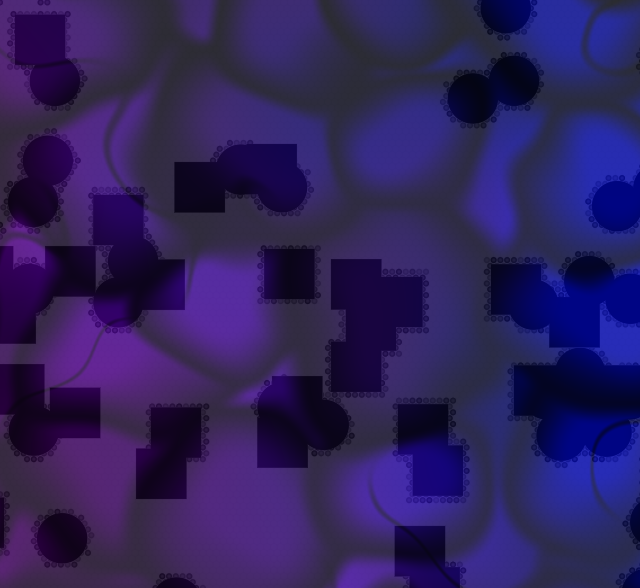
Write a WebGL 2 fragment shader that draws this background.

```glsl
#version 300 es
precision highp float;
// Blurred violet and blue glows under dark clusters of squares and discs.
// Olive-rimmed lobes are painted cell by cell over layered sines; clusters are
// short random walks of stamps, fringed by tiny dots on a hexagonal lattice.
uniform vec2 u_resolution;
out vec4 fragColor;

const vec3 OLIVE = vec3(0.165, 0.17, 0.18);
const vec3 VIOLET = vec3(0.33, 0.17, 0.62);
const vec3 BLUE = vec3(0.15, 0.17, 0.72);
const vec3 MAGENTA = vec3(0.42, 0.13, 0.56);
const float LOBE_PITCH = 0.29;
const float CLUSTER_PITCH = 0.2;
const float STAMP_RADIUS = 0.043;
const float DOT_PITCH = 0.0115;

vec2 hash2(vec2 p) {
  vec3 q = fract(p.xyx * vec3(0.1031, 0.103, 0.0973));
  q += dot(q, q.yzx + 33.33);
  return fract((q.xx + q.yz) * q.zy);
}

// Layered sines, roughly -1 to 1
float waves(vec2 p) {
  return 0.5 * sin(p.x + 1.7 * sin(p.y * 0.8))
       + 0.3 * sin(p.y * 1.7 - p.x * 0.9 + 2.0)
       + 0.2 * sin(p.x * 2.6 + p.y * 2.1 + 4.0);
}

// Overlapping soft discs that fade to zero at their rims
float paintLobes(vec2 p, float level) {
  vec2 cell = floor(p);
  for (int j = -1; j <= 1; j++)
    for (int i = -1; i <= 1; i++) {
      vec2 id = cell + vec2(i, j);
      vec2 centre = id + 0.2 + 0.6 * hash2(id + 17.0);
      vec2 traits = hash2(id + 71.0);
      float d = length(p - centre) / mix(0.45, 0.85, traits.x);
      float inner = mix(0.5, 1.05, traits.y) * (1.0 - 0.9 * smoothstep(0.3, 0.98, d));
      level = mix(level, inner, 1.0 - smoothstep(0.86, 1.08, d));
    }
  return level;
}

float stampDistance(vec2 p, float radius, bool isSquare) {
  vec2 a = abs(p);
  return (isSquare ? max(a.x, a.y) : length(p)) - radius;
}

// x: distance to all stamps, y: distance to the fringed ones
vec2 clusterDistance(vec2 p) {
  vec2 cell = floor(p / CLUSTER_PITCH);
  vec2 nearest = vec2(1.0);
  for (int j = -1; j <= 1; j++)
    for (int i = -1; i <= 1; i++) {
      vec2 id = cell + vec2(i, j);
      vec2 traits = hash2(id + 5.0);
      if (traits.x < 0.12) continue;
      vec2 spot = (id + 0.5 + 0.4 * (hash2(id + 43.0) - 0.5)) * CLUSTER_PITCH;
      int count = 1 + int(traits.y * 4.0);
      for (int k = 0; k < count; k++) {
        vec2 kind = hash2(id * 3.0 + float(k) * 19.0 + 9.0);
        vec2 turn = hash2(id * 5.0 + float(k) * 13.0 + 2.0);
        float d = stampDistance(p - spot, STAMP_RADIUS, kind.x < 0.55);
        nearest.x = min(nearest.x, d);
        if (kind.x > 0.3) nearest.y = min(nearest.y, d);
        // Step mostly along one axis
        vec2 side = sign(turn - 0.5);
        spot += side * (kind.y < 0.5 ? vec2(0.07, 0.03) : vec2(0.025, 0.07));
      }
    }
  return nearest;
}

// Nearest centre of a hexagonal lattice
vec2 hexCentre(vec2 p, float pitch) {
  vec2 s = pitch * vec2(1.0, 1.732);
  vec2 a = (floor(p / s) + 0.5) * s;
  vec2 b = floor(p / s + 0.5) * s;
  return distance(p, a) < distance(p, b) ? a : b;
}

vec3 glowColour(vec2 p) {
  vec2 bent = p + 0.035 * vec2(waves(p * 11.0), waves(p.yx * 12.0 + 3.0));
  float drift = waves(p * 6.0 + 1.0);
  vec3 tint = mix(VIOLET, MAGENTA, 1.0 - smoothstep(0.05, 0.6, p.x + 0.3 * p.y + 0.12 * drift));
  tint = mix(tint, BLUE, smoothstep(0.45, 1.0, p.x + 0.3 * (p.y - 0.5) + 0.15 * drift));
  float level = paintLobes(bent / LOBE_PITCH, 0.75 + 0.4 * waves(p * 8.0 + 5.0));
  // Thin dark veins in a few places
  float vein = 1.0 - smoothstep(0.0, 0.09, abs(waves(bent * 9.0 + 8.0)));
  level *= 1.0 - 0.6 * vein * smoothstep(0.1, 0.5, waves(p * 5.0 + 2.5));
  level = 0.1 + 0.88 * level - 0.15 * smoothstep(0.6, 1.0, p.y);
  return mix(OLIVE, tint, clamp(level, 0.0, 1.15));
}

void main() {
  vec2 p = gl_FragCoord.xy / u_resolution.y;
  float blur = max(0.0012, 0.7 / u_resolution.y);
  vec3 colour = glowColour(p);

  // Solid stamps, then the dotted fringe just outside them
  float solid = 1.0 - smoothstep(-blur, blur, clusterDistance(p).x);
  vec2 dotCentre = hexCentre(p, DOT_PITCH);
  float r = distance(p, dotCentre);
  float disc = 1.0 - smoothstep(0.0052 - blur, 0.0052 + blur, r);
  float rim = smoothstep(0.001, 0.0045, r);
  float inFringe = step(clusterDistance(dotCentre).y, 0.0085);
  float strength = mix(0.35, 0.85, hash2(floor(dotCentre / DOT_PITCH * 2.0 + 0.5)).x);
  float fringe = inFringe * disc * strength * mix(0.55, 1.0, rim);

  float shade = max(solid, fringe);
  colour = max(colour - 0.15 * shade, 0.0) * (1.0 - 0.08 * shade);
  colour += 0.006 * (disc - 0.5) * (1.0 - shade);
  fragColor = vec4(colour, 1.0);
}
```
